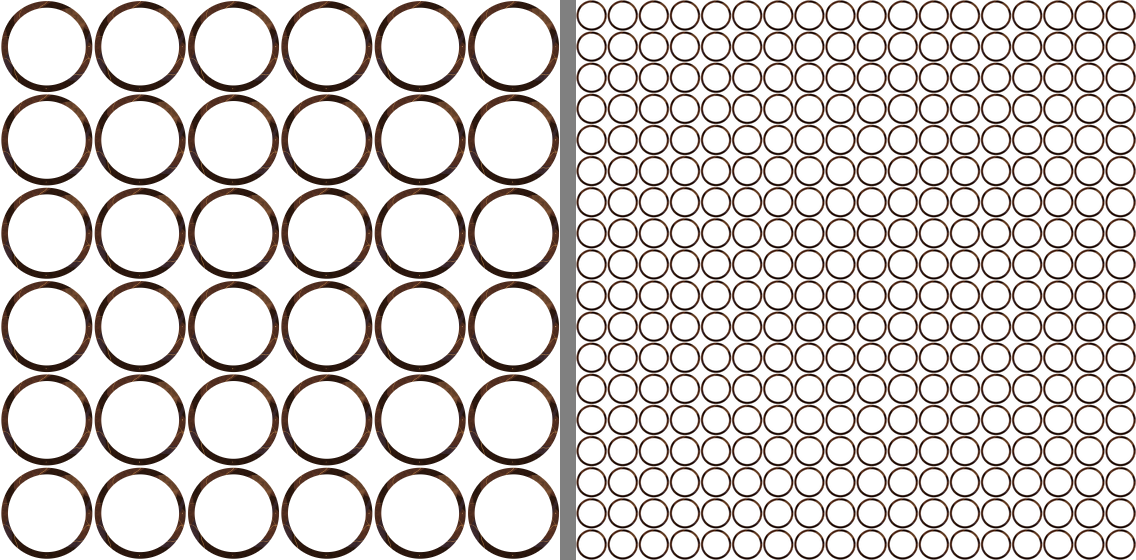
Left: one tile. Right: repeated 3 by 3.
This pattern is drawn by a Shadertoy shader. Its source:

```glsl
// Six by six grid of thin dark wood rings with facets and gold veins on white.
#define TILES 6.0
#define CENTER vec2(0.502, 0.501)
#define RADIUS 0.452
#define HALF_WIDTH 0.0355
#define VEIN_HALF_WIDTH 0.0028
#define GRAIN 0.22
#define DARK vec3(0.16, 0.085, 0.05)
#define UMBER vec3(0.32, 0.18, 0.125)
#define TAN vec3(0.43, 0.28, 0.18)
#define PLUM vec3(0.22, 0.15, 0.165)
#define GOLD vec3(0.76, 0.53, 0.28)

// Facets: centre angle, half span, slant (degrees), tone index.
const vec4 FACETS[9] = vec4[9](
    vec4(270.0, 38.0,  4.0, 0.0), vec4(314.0, 8.0,  5.0, 3.0),
    vec4( 16.0, 10.0, -5.0, 0.0), vec4( 10.0, 4.0,  6.0, 3.0),
    vec4( 46.0, 18.0,  4.0, 2.0), vec4( 77.0, 13.0, -6.0, 0.0),
    vec4(152.0, 11.0, -6.0, 0.0), vec4(205.0, 13.0,  5.0, 3.0),
    vec4(225.0, 10.0,  7.0, 0.0));

// Veins: angle, slant, bend (degrees), strength.
const vec4 VEINS[8] = vec4[8](
    vec4( 94.0, -6.0,  2.0, 1.0), vec4(130.0, -5.0, -2.0, 0.8),
    vec4(166.0,  3.0,  2.0, 0.4), vec4(197.0, -6.0,  3.0, 0.7),
    vec4(223.0,  9.0, -2.0, 0.9), vec4(318.0,  5.0,  1.0, 0.9),
    vec4(342.0,  5.0, -3.0, 0.9), vec4(346.0, -6.0,  1.0, 0.6));

float hash(vec2 p) {
    return fract(sin(dot(p, vec2(127.1, 311.7))) * 43758.5);
}

float noise(vec2 p) {
    vec2 i = floor(p), f = fract(p);
    f = f * f * (3.0 - 2.0 * f);
    return mix(mix(hash(i), hash(i + vec2(1, 0)), f.x),
               mix(hash(i + vec2(0, 1)), hash(i + vec2(1, 1)), f.x), f.y);
}

// Signed difference of two angles in degrees.
float angleDiff(float a, float b) {
    return mod(a - b + 180.0, 360.0) - 180.0;
}

float coverage(float dist, float pixel) {
    return clamp(0.5 - dist / pixel, 0.0, 1.0);
}

vec3 tone(float index) {
    return index < 1.0 ? DARK : index < 3.0 ? TAN : PLUM;
}

// Small round glint at a polar position.
float glint(vec2 p, float angle, float size, float pixel) {
    float a = radians(angle);
    return coverage(length(p - RADIUS * vec2(cos(a), sin(a))) - size, pixel);
}

vec3 ringColor(vec2 p, vec2 cell, float pixel) {
    float angle = degrees(atan(p.y, p.x));
    float across = (length(p) - RADIUS) / HALF_WIDTH;
    float arcUnit = radians(RADIUS);   // length of one degree of arc
    float wobble = 2.5 * (noise(p * 28.0 + 40.0) - 0.5);

    // Base wood and slanted facets
    vec3 color = UMBER;
    for (int i = 0; i < 9; i++) {
        vec4 f = FACETS[i];
        float d = abs(angleDiff(angle + wobble, f.x + f.z * across)) - f.y;
        color = mix(color, tone(f.w), coverage(d * arcUnit, pixel + 0.006));
    }
    color *= 1.0 + GRAIN * (noise(p * 22.0 + 70.0) + noise(p * 60.0 + 90.0) - 1.0);

    // Gold veins
    for (int i = 0; i < 8; i++) {
        vec4 v = VEINS[i];
        float path = v.x + v.y * across + v.z * across * across;
        float slope = (v.y + 2.0 * v.z * across) * arcUnit / HALF_WIDTH;
        float d = abs(angleDiff(angle + wobble, path)) * arcUnit / sqrt(1.0 + slope * slope);
        color = mix(color, GOLD, 0.8 * v.w * coverage(d - VEIN_HALF_WIDTH, pixel));
    }

    // Glints, slightly different in every ring
    float sparkle = 0.4 + 0.5 * hash(cell + 3.0);
    float spots = max(glint(p, 269.0, 0.004, pixel), glint(p, 0.0, 0.005, pixel));
    return mix(color, GOLD + 0.15, sparkle * spots);
}

void mainImage(out vec4 fragColor, in vec2 fragCoord) {
    vec2 grid = fragCoord / iResolution.xy * TILES;
    float pixel = TILES / min(iResolution.x, iResolution.y);
    vec2 p = fract(grid) - CENTER;
    float ring = coverage(abs(length(p) - RADIUS) - HALF_WIDTH, pixel);
    vec3 color = mix(vec3(1.0), ringColor(p, floor(grid), pixel), ring);
    fragColor = vec4(color, 1.0);
}
```
